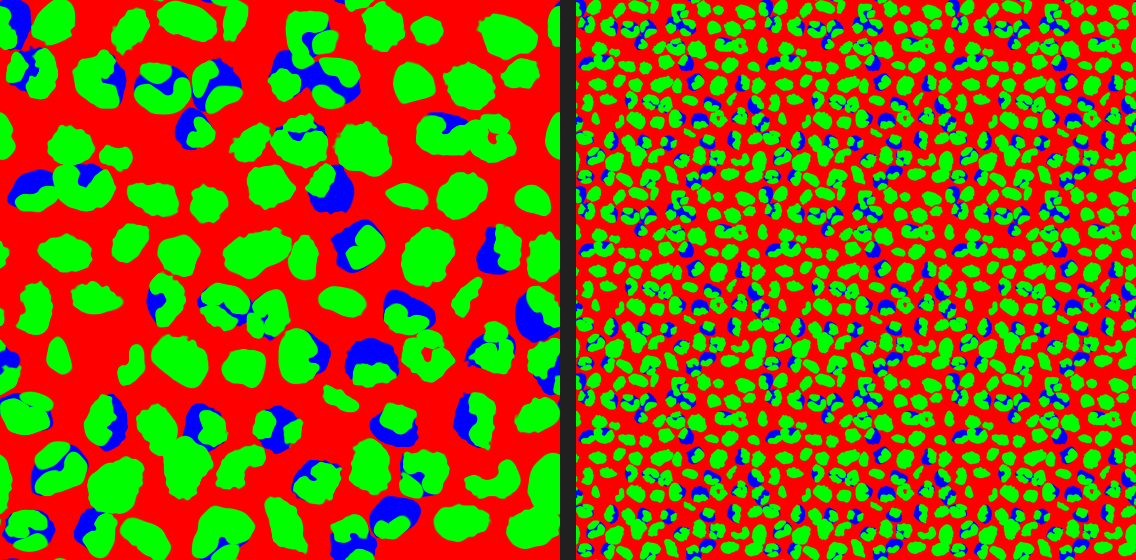
Left, the tile; right, the same tile 3 across and 3 down.
A WebGL 1 fragment shader for this pattern:

```glsl
precision highp float;
uniform vec2 u_resolution;

const vec3 GROUND = vec3(1.0, 0.0, 0.0);
const vec3 CORE = vec3(0.0, 0.0, 1.0);
const vec3 PATCH = vec3(0.0, 1.0, 0.0);

const vec2 GRID = vec2(9.0, 10.0);    // spots per side; an even row count keeps the stagger seamless
const float JITTER = 0.40;            // scatter of the centres, in cells
const float SOLID_SHARE = 0.36;       // spots that are one plain patch
const float CORE_SHARE = 0.75;        // open spots that hold a core
const float SECOND_SHARE = 0.50;      // open spots with a second patch
const vec2 CORE_RADII = vec2(0.045, 0.037);
const float BEND_FREQ = 16.0;         // large bends of the outline
const float BEND_SIZE = 0.024;
const float LUMP_FREQ = 42.0;         // smaller lumps
const float LUMP_SIZE = 0.009;
const float RAGGED_FREQ = 110.0;      // fine teeth on part of the edges
const float RAGGED_SIZE = 0.0065;
const float RAGGED_ZONES = 12.0;
const float TAU = 6.2831853;

vec2 hash2(vec2 p) {
  vec3 q = fract(p.xyx * vec3(0.1031, 0.1030, 0.0973));
  q += dot(q, q.yzx + 33.33);
  return fract((q.xx + q.yz) * q.zy);
}

// Two channels of value noise that wrap after one canvas
vec2 tileNoise(vec2 uv, float freq, float seed) {
  vec2 p = uv * freq;
  vec2 i = floor(p);
  vec2 f = fract(p);
  f = f * f * (3.0 - 2.0 * f);
  vec2 a = mod(i, freq) + seed;
  vec2 b = mod(i + 1.0, freq) + seed;
  return mix(mix(hash2(a), hash2(vec2(b.x, a.y)), f.x),
             mix(hash2(vec2(a.x, b.y)), hash2(b), f.x), f.y);
}

vec2 rotate(vec2 p, float angle) {
  float c = cos(angle);
  float s = sin(angle);
  return vec2(c * p.x - s * p.y, s * p.x + c * p.y);
}

float ellipse(vec2 p, vec2 radii) {
  return (length(p / radii) - 1.0) * min(radii.x, radii.y);
}

// Round-ended arc centred on the +y axis
float arc(vec2 p, float radius, float halfAngle, float halfWidth) {
  p.x = abs(p.x);
  vec2 tip = vec2(sin(halfAngle), cos(halfAngle));
  float d = tip.y * p.x > tip.x * p.y ? length(p - tip * radius)
                                      : abs(length(p) - radius);
  return d - halfWidth;
}

// Distances of one spot: x is the patch, y the core
vec2 spot(vec2 p, vec2 id) {
  vec2 kind = hash2(id + 17.0);
  vec2 shape = hash2(id + 41.0);
  vec2 extra = hash2(id + 73.0);
  p = rotate(p, kind.y * TAU);

  if (kind.x < SOLID_SHARE) {
    float size = mix(0.036, 0.054, shape.x);
    return vec2(ellipse(p, size * vec2(1.0, mix(0.60, 0.95, shape.y))), 1.0);
  }

  float radius = mix(0.018, 0.034, shape.x);
  float halfAngle = mix(0.4, 1.7, shape.y);
  float halfWidth = mix(0.017, 0.024, extra.x);
  float patchDist = arc(p + vec2(0.0, 0.3 * radius), radius, halfAngle, halfWidth);
  if (extra.y < SECOND_SHARE) {
    vec2 q = p - vec2(0.02 * (shape.x - 0.5), -0.036);
    patchDist = min(patchDist, ellipse(q, vec2(0.027, 0.017)));
  }

  float coreDist = 1.0;
  if (hash2(id + 109.0).x < CORE_SHARE) {
    coreDist = ellipse(p + vec2(0.0, 0.008), CORE_RADII);
  }
  return vec2(patchDist, coreDist);
}

void main() {
  vec2 uv = gl_FragCoord.xy / u_resolution;
  float edge = 0.75 / min(u_resolution.x, u_resolution.y);

  // Bend the outlines
  vec2 p = uv + BEND_SIZE * (tileNoise(uv, BEND_FREQ, 5.0) - 0.5)
              + LUMP_SIZE * (tileNoise(uv, LUMP_FREQ, 61.0) - 0.5);

  // Nearest patch and core among the staggered neighbours
  vec2 dist = vec2(1.0);
  for (int j = -1; j <= 1; j++) {
    float row = floor(p.y * GRID.y) + float(j);
    float shift = 0.5 * mod(row, 2.0);
    for (int i = -1; i <= 1; i++) {
      vec2 cell = vec2(floor(p.x * GRID.x - shift) + float(i), row);
      vec2 id = mod(cell, GRID);
      vec2 centre = cell + vec2(0.5 + shift, 0.5) + JITTER * (hash2(id + 3.0) - 0.5);
      dist = min(dist, spot(p - centre / GRID, id));
    }
  }

  // Ragged teeth in some zones, smooth edges elsewhere
  float zone = smoothstep(0.38, 0.58, tileNoise(uv, RAGGED_ZONES, 23.0).x);
  dist += RAGGED_SIZE * zone * (tileNoise(uv, RAGGED_FREQ, 87.0) - 0.5);

  vec2 cover = 1.0 - smoothstep(-edge, edge, dist);
  vec3 colour = mix(GROUND, CORE, cover.y);
  colour = mix(colour, PATCH, cover.x);
  gl_FragColor = vec4(colour, 1.0);
}
```
